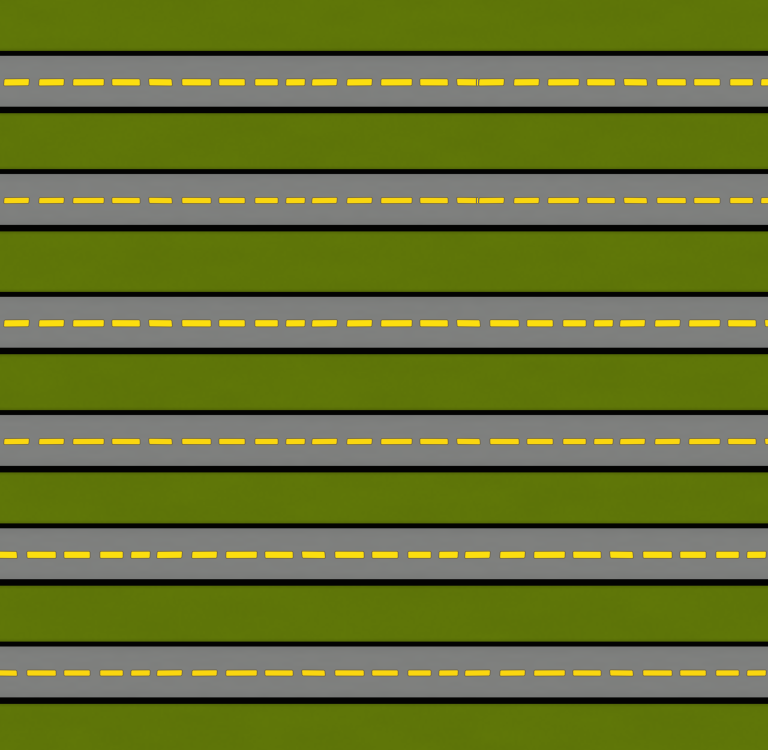
Reproduce this pattern procedurally as a WebGL 1 fragment shader.

```glsl
precision highp float;
// Six horizontal grey roads with black kerbs and uneven yellow dashes, on green grass.

uniform vec2 u_resolution;

const float UNITS = 750.0;        // canvas height in design units
const float DASH_PERIOD = 308.0;  // length of one run of nine dashes

float hash(vec2 p) {
  vec3 q = fract(vec3(p.xyx) * 0.1031);
  q += dot(q, q.yzx + 33.33);
  return fract((q.x + q.y) * q.z);
}

float valueNoise(vec2 p) {
  vec2 cell = floor(p);
  vec2 f = fract(p);
  f = f * f * (3.0 - 2.0 * f);
  float low = mix(hash(cell), hash(cell + vec2(1.0, 0.0)), f.x);
  float high = mix(hash(cell + vec2(0.0, 1.0)), hash(cell + vec2(1.0, 1.0)), f.x);
  return mix(low, high, f.y);
}

// Coverage of a shape from its signed distance
float fill(float d, float blur) {
  return 1.0 - smoothstep(-blur, blur, d);
}

float bandDistance(float y, float top, float bottom) {
  return max(top - y, y - bottom);
}

float roundBox(vec2 p, vec2 halfSize, float radius) {
  vec2 q = abs(p) - halfSize + radius;
  return length(max(q, 0.0)) + min(max(q.x, q.y), 0.0) - radius;
}

// Roads come in pairs; the last pair sits a little closer
float roadCentre(float row) {
  float pair = floor(row / 2.0);
  return 82.3 + 241.0 * pair + 118.2 * mod(row, 2.0) - 9.5 * step(1.5, pair);
}

// Signed distance to the nearest dash of a repeating run of nine
float dashRun(vec2 p, float start, float halfHeight) {
  mat3 widths = mat3(25.0, 25.0, 31.0, 28.0, 23.0, 29.0, 26.0, 23.0, 19.0);
  mat3 gaps = mat3(10.0, 9.0, 8.0, 9.0, 10.0, 8.0, 10.0, 8.0, 7.0);
  float x = mod(p.x - start + 3.5, DASH_PERIOD) - 3.5;
  float left = 0.0;
  float d = DASH_PERIOD;
  for (int i = 0; i < 3; i++) {
    for (int j = 0; j < 3; j++) {
      float halfWidth = 0.5 * widths[i][j];
      float wobble = hash(vec2(float(i), float(j)) + 5.0) - 0.5;
      vec2 q = vec2(x - left - halfWidth, p.y);
      q.x += 0.25 * wobble * q.y;
      q.y += 0.03 * wobble * q.x;
      d = min(d, roundBox(q, vec2(halfWidth, halfHeight), 1.4));
      left += widths[i][j] + gaps[i][j];
    }
  }
  return d;
}

// The first pair restarts its run at a splice; the last pair is shifted
float dashDistance(vec2 p, float row, float halfHeight) {
  float start = row > 3.5 ? 157.0 : 4.0;
  bool spliced = row < 1.5;
  if (spliced && p.x > 477.5) start = 479.0;
  float d = dashRun(p, start, halfHeight);
  if (spliced && p.x < 477.5) d = max(d, p.x - 476.2);
  return d;
}

vec3 grass(vec2 p) {
  float mottle = valueNoise(p / vec2(38.0, 16.0)) - 0.5;
  float grain = valueNoise(p / 3.0) - 0.5;
  return vec3(0.37, 0.46, 0.03) * (1.0 + 0.025 * mottle + 0.015 * grain);
}

vec3 asphalt(vec2 p, float y) {
  float grain = valueNoise(p / vec2(12.0, 4.0)) - 0.5;
  float edgeShade = 0.04 * smoothstep(15.0, 27.0, abs(y + 1.0));
  return vec3(0.495, 0.5, 0.493) * (1.0 + 0.015 * grain - edgeShade);
}

vec3 paintRoad(vec3 color, vec2 p, float row, float pixel) {
  float odd = mod(row, 2.0);
  float y = p.y - roadCentre(row);
  float blur = max(0.75 * pixel, 0.7);

  // Black slab under the asphalt leaves a thin upper and a thick lower kerb
  float slab = bandDistance(y, -31.4, 30.9);
  color *= 1.0 - 0.1 * fill(slab - 2.0, 2.0);
  color = mix(color, vec3(0.01, 0.01, 0.008), fill(slab, blur));
  color = mix(color, asphalt(p, y), fill(bandDistance(y, -26.5, 24.4), blur));

  // Yellow dashes with a faint brown rim
  float dash = dashDistance(vec2(p.x, y), row, 3.4 - 0.5 * odd);
  vec3 yellow = mix(vec3(0.99, 0.87, 0.06), vec3(0.98, 0.84, 0.06), odd);
  color = mix(color, vec3(0.38, 0.31, 0.16), 0.65 * fill(dash - 0.5, blur));
  return mix(color, yellow, fill(dash + 0.25, blur));
}

void main() {
  float pixel = UNITS / u_resolution.y;
  vec2 p = gl_FragCoord.xy * pixel;
  p.y = UNITS - p.y;
  vec3 color = grass(p);
  for (int i = 0; i < 6; i++) {
    color = paintRoad(color, p, float(i), pixel);
  }
  gl_FragColor = vec4(color, 1.0);
}
```
